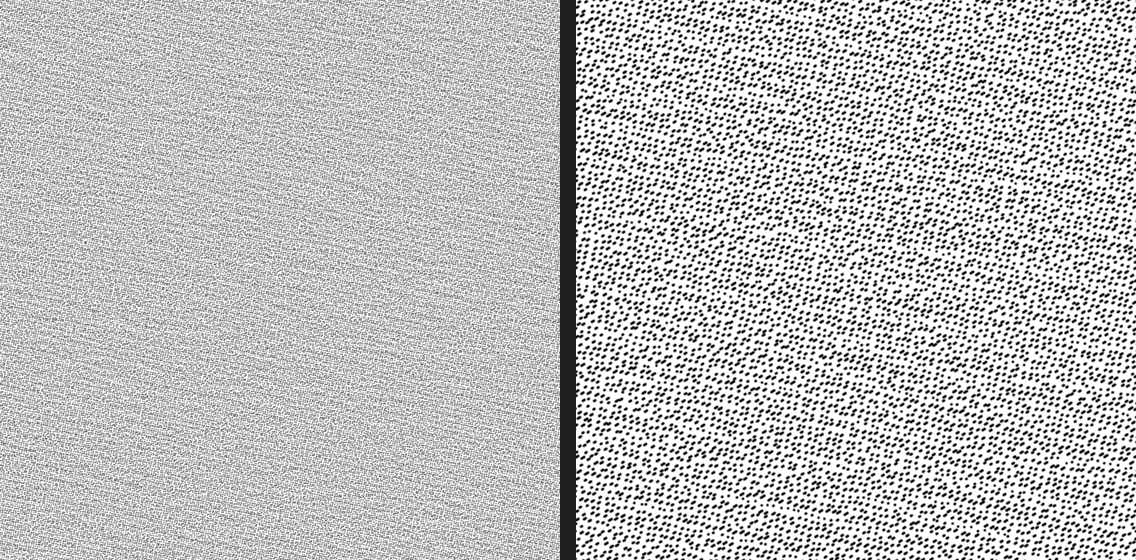
Left, the full canvas; right, a detail of the centre.
This texture is drawn by a Shadertoy shader. Its source:

```glsl
// Fine black stipple on white paper: short slanted dashes sit evenly on a tilted,
// jittered grid. Single rows lengthen their dashes into thin faint streaks while
// the next row shortens them, so the overall tone stays flat.

const float ROWS = 256.0;               // dash rows per canvas height
const float ROW_TILT = -0.21;           // radians, rows fall to the right
const float DASH_ANGLE = 0.77;          // radians, measured from the row
const float DASH_RADIUS = 0.195;        // in grid cells
const float DASH_LENGTH = 0.14;         // mean half length in grid cells
const float LENGTH_SPREAD = 0.08;       // random change from dash to dash
const float STREAK_GAIN = 0.16;         // change of length along a streak
const float STREAK_CELLS = 9.0;         // cells between turns of a streak
const float JITTER = 0.53;              // share of a cell a dash may wander
const float FILTER_WIDTH = 1.6;         // averaging block, in pixels
const int SAMPLES = 3;                  // samples per block side
const vec3 PAPER = vec3(1.0);
const vec3 INK = vec3(0.0);

vec3 hash3(vec2 p) {
    vec3 q = fract(p.xyx * vec3(0.1031, 0.1030, 0.0973));
    q += dot(q, q.yxz + 33.33);
    return fract((q.xxy + q.yzz) * q.zyx);
}

vec2 rotate(vec2 p, float angle) {
    float c = cos(angle);
    float s = sin(angle);
    return vec2(c * p.x + s * p.y, c * p.y - s * p.x);
}

// Smooth noise along one row, independent of the other rows.
float rowNoise(float along, float row) {
    float start = floor(along);
    float f = fract(along);
    float left = hash3(vec2(start, row) + 19.0).x;
    float right = hash3(vec2(start + 1.0, row) + 19.0).x;
    return mix(left, right, f * f * (3.0 - 2.0 * f));
}

// Signed streak strength; neighbouring rows cancel each other.
float streakStrength(vec2 cell) {
    float along = cell.x / STREAK_CELLS;
    return rowNoise(along, cell.y) - rowNoise(along, cell.y - 1.0);
}

float dashDistance(vec2 p, vec2 direction, float halfLength, float radius) {
    float along = clamp(dot(p, direction), -halfLength, halfLength);
    return length(p - direction * along) - radius;
}

// Ink coverage at a grid position, from the dashes of the nearby cells.
float stipple(vec2 p, vec2 direction, float edge) {
    vec2 home = floor(p);
    float nearest = 1.0;
    for (int y = -1; y <= 1; y++) {
        for (int x = -1; x <= 1; x++) {
            vec2 cell = home + vec2(x, y);
            vec3 random = hash3(cell + 71.0);
            float streak = streakStrength(cell);
            float halfLength = DASH_LENGTH + STREAK_GAIN * streak
                             + LENGTH_SPREAD * (random.z - 0.5);
            float wander = JITTER * (1.0 - 0.4 * max(streak, 0.0));
            vec2 center = cell + 0.5 + (random.xy - 0.5) * wander;
            float d = dashDistance(p - center, direction, max(halfLength, 0.0), DASH_RADIUS);
            nearest = min(nearest, d);
        }
    }
    return 1.0 - smoothstep(-edge, edge, nearest);
}

void mainImage(out vec4 fragColor, in vec2 fragCoord) {
    float gridPerPixel = ROWS / iResolution.y;
    vec2 gridCenter = rotate(fragCoord * gridPerPixel, ROW_TILT);
    vec2 direction = vec2(cos(DASH_ANGLE), sin(DASH_ANGLE));

    // Average the ink over a block around the pixel.
    float spacing = FILTER_WIDTH * gridPerPixel / float(SAMPLES);
    float ink = 0.0;
    for (int j = 0; j < SAMPLES; j++) {
        for (int i = 0; i < SAMPLES; i++) {
            vec2 offset = (vec2(i, j) + 0.5 - 0.5 * float(SAMPLES)) * spacing;
            ink += stipple(gridCenter + rotate(offset, ROW_TILT), direction, 0.5 * spacing);
        }
    }
    ink /= float(SAMPLES * SAMPLES);

    fragColor = vec4(mix(PAPER, INK, ink), 1.0);
}
```
